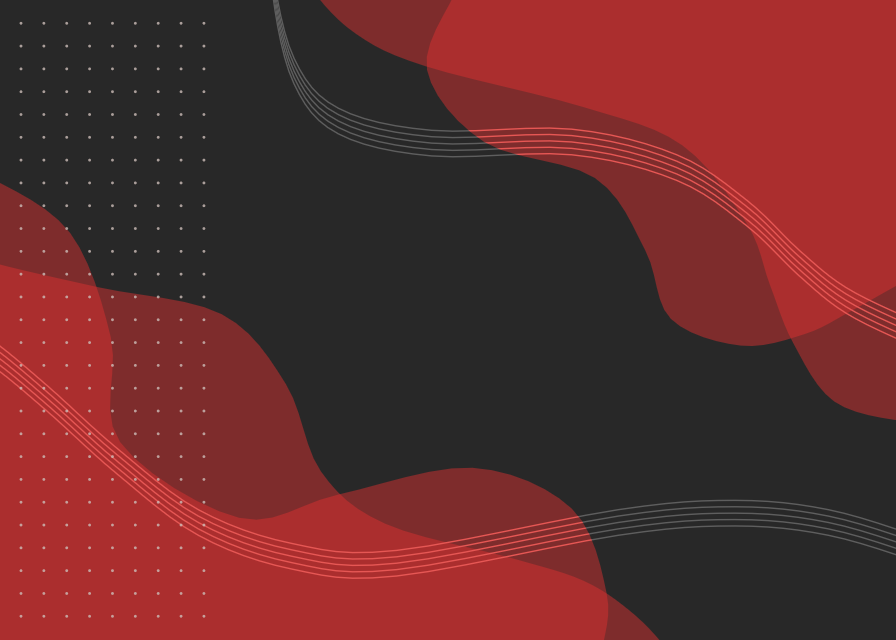
Reproduce this background procedurally as a Shadertoy shader.

```glsl
// Abstract backdrop: translucent red waves in two opposite corners of a dark
// field, two five-line ribbons and a dot grid. Every outline is a Catmull-Rom
// spline, turned into a signed distance by segment distance and ray crossings.

const int KNOTS = 12;              // knots per spline, both ends off canvas
const int STEPS = 6;               // straight pieces per spline span
const vec2 CANVAS = vec2(7.68, 5.5);

const vec3 CHARCOAL = vec3(0.157);
const vec3 WAVE_RED = vec3(0.862, 0.187, 0.187);
const vec3 LINE_GREY = vec3(0.37);
const vec3 LINE_RED = vec3(0.90, 0.34, 0.33);
const vec3 DOT_PALE = vec3(0.80, 0.74, 0.72);
const float WAVE_ALPHA = 0.478;

// Splines in canvas units, y pointing down
const vec2 UPPER_BACK[KNOTS] = vec2[KNOTS](
    vec2(2.3, -0.7), vec2(2.65, -0.12), vec2(3.05, 0.29), vec2(3.65, 0.57),
    vec2(5.0, 0.92), vec2(5.85, 1.25), vec2(6.4, 1.92), vec2(6.6, 2.45),
    vec2(6.8, 2.95), vec2(7.15, 3.45), vec2(7.75, 3.62), vec2(8.2, 3.6));
const vec2 UPPER_FRONT[KNOTS] = vec2[KNOTS](
    vec2(4.1, -0.4), vec2(3.9, -0.06), vec2(3.66, 0.6), vec2(4.15, 1.22),
    vec2(5.1, 1.53), vec2(5.53, 2.15), vec2(5.75, 2.74), vec2(6.35, 2.97),
    vec2(6.9, 2.87), vec2(7.3, 2.67), vec2(7.75, 2.42), vec2(8.2, 2.2));
const vec2 LOWER_BACK[KNOTS] = vec2[KNOTS](
    vec2(-0.5, 1.4), vec2(-0.08, 1.53), vec2(0.6, 2.0), vec2(0.95, 2.9),
    vec2(1.03, 3.8), vec2(2.05, 4.45), vec2(2.9, 4.25), vec2(4.05, 4.02),
    vec2(4.9, 4.37), vec2(5.2, 5.1), vec2(5.16, 5.6), vec2(5.1, 6.0));
const vec2 LOWER_FRONT[KNOTS] = vec2[KNOTS](
    vec2(-0.5, 2.1), vec2(-0.05, 2.26), vec2(0.85, 2.47), vec2(1.9, 2.7),
    vec2(2.45, 3.3), vec2(2.75, 4.05), vec2(3.3, 4.5), vec2(4.4, 4.8),
    vec2(5.0, 4.99), vec2(5.4, 5.25), vec2(5.7, 5.56), vec2(5.9, 5.9));
const vec2 UPPER_RIBBON[KNOTS] = vec2[KNOTS](
    vec2(2.33, -0.9), vec2(2.34, -0.25), vec2(2.52, 0.5), vec2(2.9, 0.93),
    vec2(3.7, 1.12), vec2(4.9, 1.11), vec2(5.8, 1.33), vec2(6.4, 1.72),
    vec2(6.85, 2.15), vec2(7.25, 2.47), vec2(7.8, 2.74), vec2(8.2, 2.9));
const vec2 LOWER_RIBBON[KNOTS] = vec2[KNOTS](
    vec2(-0.6, 2.6), vec2(-0.1, 2.9), vec2(0.4, 3.31), vec2(1.0, 3.85),
    vec2(1.7, 4.38), vec2(2.5, 4.67), vec2(3.4, 4.73), vec2(5.3, 4.38),
    vec2(6.3, 4.3), vec2(7.1, 4.38), vec2(7.9, 4.62), vec2(8.4, 4.8));

vec2 catmullRom(vec2 a, vec2 b, vec2 c, vec2 d, float t) {
    return b + 0.5 * t * (c - a + t * (2.0 * a - 5.0 * b + 4.0 * c - d
             + t * (3.0 * (b - c) + d - a)));
}

float segmentDistance(vec2 p, vec2 a, vec2 b) {
    vec2 ab = b - a;
    return length(p - a - ab * clamp(dot(p - a, ab) / dot(ab, ab), 0.0, 1.0));
}

// Negative where a horizontal ray towards rayDir meets the spline an odd
// number of times
float splineDistance(vec2 p, vec2 knots[KNOTS], float rayDir) {
    float nearest = 1e3, side = 1.0;
    vec2 a = knots[1];
    for (int i = 1; i < KNOTS - 2; i++) {
        for (int j = 1; j <= STEPS; j++) {
            vec2 b = catmullRom(knots[i - 1], knots[i], knots[i + 1], knots[i + 2],
                                float(j) / float(STEPS));
            nearest = min(nearest, segmentDistance(p, a, b));
            if ((a.y > p.y) != (b.y > p.y)) {
                float crossX = mix(a.x, b.x, (p.y - a.y) / (b.y - a.y));
                if ((crossX - p.x) * rayDir > 0.0) side = -side;
            }
            a = b;
        }
    }
    return side * nearest;
}

float coverage(float dist, float pixel) {
    return clamp(0.5 - dist / pixel, 0.0, 1.0);
}

// Five copies of one spline, stacked vertically
float ribbon(vec2 p, vec2 knots[KNOTS], float spacing, float halfWidth, float pixel) {
    float nearest = 1e3;
    for (int i = 0; i < 5; i++) {
        vec2 shifted = p - vec2(0.0, float(i) * spacing);
        nearest = min(nearest, abs(splineDistance(shifted, knots, 1.0)));
    }
    return coverage(nearest - halfWidth, pixel);
}

float dotGrid(vec2 p, vec2 first, vec2 count, float pitch, float radius, float pixel) {
    vec2 cell = clamp(round((p - first) / pitch), vec2(0.0), count - 1.0);
    return coverage(length(p - first - cell * pitch) - radius, pixel);
}

void mainImage(out vec4 fragColor, in vec2 fragCoord) {
    vec2 uv = fragCoord / iResolution.xy;
    vec2 p = vec2(uv.x, 1.0 - uv.y) * CANVAS;
    float pixel = CANVAS.y / iResolution.y;

    // Overlapping waves: the upper ones fill rightwards, the lower leftwards
    vec4 waves = vec4(coverage(splineDistance(p, UPPER_BACK, -1.0), pixel),
                      coverage(splineDistance(p, UPPER_FRONT, -1.0), pixel),
                      coverage(splineDistance(p, LOWER_BACK, 1.0), pixel),
                      coverage(splineDistance(p, LOWER_FRONT, 1.0), pixel));
    vec3 color = CHARCOAL;
    for (int i = 0; i < 4; i++) color = mix(color, WAVE_RED, WAVE_ALPHA * waves[i]);

    // Ribbons: grey on the field, bright red on the waves
    float onWave = max(max(waves.x, waves.y), max(waves.z, waves.w));
    float lines = max(ribbon(p, UPPER_RIBBON, 0.055, 0.006, pixel),
                      ribbon(p, LOWER_RIBBON, 0.055, 0.006, pixel));
    color = mix(color, mix(LINE_GREY, LINE_RED, onWave), lines);

    // Dot grid along the left side
    float dots = dotGrid(p, vec2(0.18, 0.20), vec2(9.0, 27.0), 0.196, 0.012, pixel);
    fragColor = vec4(mix(color, DOT_PALE, 0.8 * dots), 1.0);
}
```
